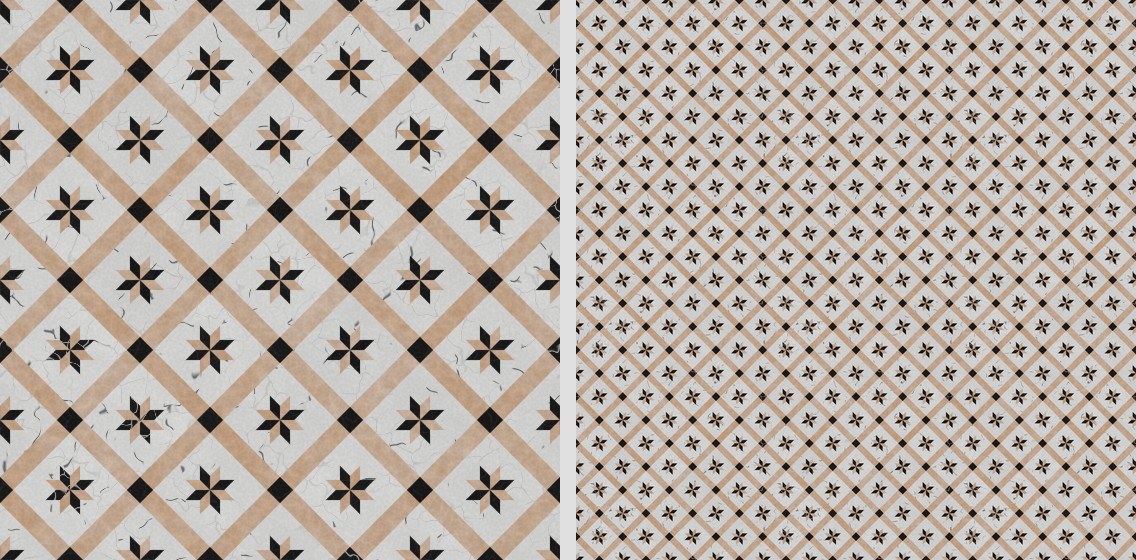
Left: one tile. Right: repeated 3 by 3.
Give the GLSL for this pattern, as a three.js fragment shader.

```glsl
varying vec2 vUv;

const float TAU = 6.2831853;
const float REPEATS = 4.0;
const float BAND_HALF = 0.094;
const float STAR_TIP = 0.188;

const vec3 MARBLE = vec3(0.815, 0.815, 0.812);
const vec3 BEIGE = vec3(0.765, 0.680, 0.610);
const vec3 OCHRE = vec3(0.735, 0.585, 0.450);
const vec3 BLACK = vec3(0.090, 0.090, 0.093);
const vec3 CRACK = vec3(0.300, 0.300, 0.310);

vec2 hash2(vec2 c) {
  vec2 h = vec2(dot(c, vec2(127.1, 311.7)), dot(c, vec2(269.5, 183.3)));
  return fract(sin(h) * 43758.5);
}

// Nearest and second nearest feature distances, wrapping after n cells
vec2 cellular(vec2 uv, float n) {
  vec2 cell = floor(uv * n);
  vec2 local = fract(uv * n);
  vec2 nearest = vec2(8.0);
  for (int j = -1; j <= 1; j++) {
    for (int i = -1; i <= 1; i++) {
      vec2 offset = vec2(float(i), float(j));
      float d = length(offset + hash2(mod(cell + offset, n)) - local);
      nearest = d < nearest.x ? vec2(d, nearest.x) : vec2(nearest.x, min(nearest.y, d));
    }
  }
  return nearest;
}

// Self-warping sines; whole wave numbers keep the result periodic
float layeredSines(vec2 uv, vec2 wave, float phase) {
  float sum = 0.0;
  float amp = 0.5;
  for (int i = 0; i < 6; i++) {
    sum += amp * sin(TAU * dot(wave, uv) + phase + 2.5 * sum);
    wave = vec2(wave.x - wave.y, wave.x + wave.y) + vec2(1.0, 0.0);
    phase += 1.7;
    amp *= 0.72;
  }
  return sum;
}

float veins(vec2 uv, float n, float width) {
  vec2 f = cellular(uv, n);
  return 1.0 - smoothstep(0.0, width, f.y - f.x);
}

vec3 marble(vec2 uv, vec2 warped, float tone, float grain) {
  float cloud = layeredSines(uv, vec2(5.0, 3.0), 0.4);
  float patches = smoothstep(0.35, 0.75, layeredSines(uv, vec2(9.0, -7.0), 2.0));
  vec3 color = MARBLE + 0.012 * cloud + 0.02 * (tone - 0.5) + 0.04 * (grain - 0.5);
  color -= 0.07 * veins(warped, 23.0, 0.08) * smoothstep(-0.4, 0.6, cloud);
  return mix(color, CRACK, 0.8 * patches * veins(warped, 11.0, 0.045));
}

vec3 limestone(vec2 uv, vec2 warped, float tone, float grain) {
  float broad = layeredSines(uv, vec2(2.0, 1.0), 1.0);
  float mottle = layeredSines(uv, vec2(11.0, 6.0), 3.0);
  float pebble = cellular(warped, 53.0).x;
  float rust = 0.36 + 0.22 * broad + 0.2 * mottle + 0.3 * (tone - 0.5);
  vec3 color = mix(BEIGE, OCHRE, clamp(rust, 0.0, 1.0));
  return color + 0.06 * (pebble - 0.45) + 0.05 * (grain - 0.5);
}

vec3 blackStone(vec2 warped, float tone, float grain) {
  vec3 color = BLACK + 0.04 * (grain - 0.4) + 0.015 * tone;
  float streak = veins(warped, 31.0, 0.1);
  return mix(color, MARBLE, streak * (0.05 + 0.65 * step(0.9, tone)));
}

// Signed distance to eight rhombi meeting at the centre
float starDistance(vec2 q, float tip) {
  float sector = TAU / 8.0;
  float angle = mod(atan(q.y, q.x), sector) - 0.5 * sector;
  vec2 folded = length(q) * vec2(cos(angle), abs(sin(angle)));
  return dot(folded - vec2(tip, 0.0), vec2(sin(0.5 * sector), cos(0.5 * sector)));
}

float inside(float d, float aa) {
  return 1.0 - smoothstep(-aa, aa, d);
}

void main() {
  vec2 p = vUv * REPEATS;
  float aa = 0.7 * fwidth(p.x);

  // Diagonal lattice: tile centres at whole numbers, bands halfway between
  vec2 diagonal = vec2(p.x + p.y, p.y - p.x);
  vec2 tile = floor(diagonal + 0.5);
  vec2 local = diagonal - tile;
  vec2 bandDistance = 0.5 - abs(local) - BAND_HALF;

  // One tone for each cut piece of stone
  vec2 piece = tile + 0.5 * sign(local) * step(bandDistance, vec2(0.0));
  vec2 pieceXY = 0.5 * vec2(piece.x - piece.y, piece.x + piece.y);
  float tone = hash2(mod(pieceXY, REPEATS) + 3.0).x;

  // Stone surfaces
  vec2 warped = vUv + 0.012 * vec2(layeredSines(vUv, vec2(4.0, 7.0), 0.0),
                                   layeredSines(vUv, vec2(-6.0, 5.0), 4.0));
  float grain = cellular(vUv, 170.0).x;
  vec3 tan = limestone(vUv, warped, tone, grain);
  vec3 dark = blackStone(warped, tone, grain);
  vec3 color = marble(vUv, warped, tone, grain);

  // Alternating star points
  vec2 q = 0.5 * vec2(local.x - local.y, local.x + local.y);
  float alternate = 0.25 * length(q) * sin(4.0 * atan(q.y, q.x));
  vec3 star = mix(dark, tan, inside(alternate, aa));
  color = mix(color, star, inside(starDistance(q, STAR_TIP), aa));

  // Bands and the squares where they cross
  float edge = 1.4 * aa;
  color = mix(color, tan, inside(min(bandDistance.x, bandDistance.y), edge));
  color = mix(color, dark, inside(max(bandDistance.x, bandDistance.y), edge));
  gl_FragColor = vec4(color, 1.0);
}
```
